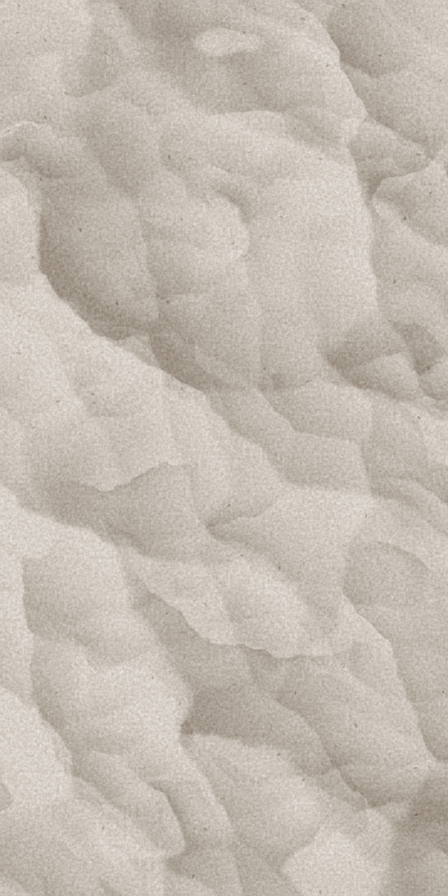
Write a Shadertoy shader that draws this texture.

```glsl
// Crumpled kraft paper: stretched and warped cellular facets at three scales are lit
// by their tilt and curvature, and noise contours make one-sided folds, dark on one
// flank and bright on the other. Paper grain and sparse dark flecks lie on top.

const vec3  PAPER       = vec3(0.764, 0.730, 0.690); // mean paper colour
const vec3  TONE_STEP   = vec3(0.060, 0.064, 0.069); // colour change per unit of light
const float FOLD_GAIN   = 1.32;
const float DARK_SKEW   = 0.13;                      // lengthens shadows, holds back lights
const float DARKEST     = -2.4;
const float LIGHTEST    = 1.35;
const vec2  LIGHT       = vec2(0.55, 1.50);          // across the folds, facet space
const float TILT        = 1.50;                      // random brightness of a facet
const vec2  LARGE_FOLDS = vec2(1.9, 3.5);            // facets per width: along, across
const vec2  MID_FOLDS   = vec2(4.0, 6.8);
const vec2  SMALL_FOLDS = vec2(9.0, 14.0);
const float CREASE_EDGE = 0.014;
const float GRAIN       = 1.55;
const float FLECK_CELLS = 36.0;
const float FLECK_SHARE = 0.03;

vec2 hash2(vec2 p) {
    vec3 q = fract(p.xyx * vec3(0.1031, 0.1030, 0.0973));
    q += dot(q, q.yzx + 33.33);
    return fract((q.xx + q.yz) * q.zy);
}

float cornerSlope(vec2 cell, vec2 corner, vec2 f) {
    return dot(hash2(cell + corner) * 2.0 - 1.0, f - corner);
}

float gradientNoise(vec2 p) {
    vec2 i = floor(p), f = p - i;
    vec2 u = f * f * f * (f * (f * 6.0 - 15.0) + 10.0);
    float low  = mix(cornerSlope(i, vec2(0, 0), f), cornerSlope(i, vec2(1, 0), f), u.x);
    float high = mix(cornerSlope(i, vec2(0, 1), f), cornerSlope(i, vec2(1, 1), f), u.x);
    return mix(low, high, u.y);
}

vec2 noisePair(vec2 p) {
    return vec2(gradientNoise(p), gradientNoise(p + vec2(37.2, 71.7)));
}

// Rotates into the fold direction, then stretches the facets along it.
vec2 foldSpace(vec2 p, float angle, vec2 frequency) {
    vec2 along = vec2(cos(angle), sin(angle));
    vec2 across = vec2(-along.y, along.x);
    return vec2(dot(p, along), dot(p, across)) * frequency;
}

// Light on curved facets; sharpness sets how abruptly neighbours meet.
float facetLight(vec2 q, float sharpness) {
    vec2 cell = floor(q);
    float sum = 0.0, total = 0.0;
    for (int y = -1; y <= 1; y++)
    for (int x = -1; x <= 1; x++) {
        vec2 id = cell + vec2(x, y);
        vec2 offset = q - id - hash2(id);
        float weight = exp(-sharpness * dot(offset, offset));
        float tilt = (hash2(id + 19.7).x - 0.5) * TILT;
        sum += weight * (dot(offset, LIGHT) + tilt);
        total += weight;
    }
    return sum / total;
}

// A sharp fold along a noise contour: shadow above, lit flank below, fading away.
float foldLight(vec2 q, float edge) {
    float n = gradientNoise(q);
    float above = smoothstep(-edge, edge, n);
    float shadow = -exp(-abs(n) / 0.13);
    float lit = 0.65 * exp(-abs(n) / 0.07);
    float present = smoothstep(0.0, 0.28, gradientNoise(q * 0.7 + 51.0));
    return present * mix(lit, shadow, above);
}

float fleckCover(vec2 p, float pixel) {
    vec2 q = p * FLECK_CELLS, id = floor(q);
    vec2 kind = hash2(id + 5.1);
    vec2 d = fract(q) - mix(vec2(0.25), vec2(0.75), hash2(id + 63.0));
    d = foldSpace(d, kind.y * 6.2832, vec2(0.6, 1.0));
    float radius = mix(0.05, 0.11, kind.y);
    float edge = pixel * FLECK_CELLS * 0.7;
    return step(kind.x, FLECK_SHARE) * (1.0 - smoothstep(radius - edge, radius + edge, length(d)));
}

void mainImage(out vec4 fragColor, in vec2 fragCoord) {
    float pixel = 1.0 / iResolution.x;
    vec2 p = fragCoord * pixel;

    // Bend the folds, with small jags so that they stay angular
    vec2 warped = p + 0.10 * noisePair(p * 2.3 + 3.0)
                    + 0.040 * noisePair(p * 7.5 + 11.0)
                    + 0.014 * noisePair(p * 23.0)
                    + 0.005 * noisePair(p * 55.0 + 29.0);

    // Facets, from broad sheets to small wrinkles
    float sharpness = mix(14.0, 65.0, smoothstep(-0.3, 0.2, gradientNoise(p * 3.1 + 27.0)));
    float wrinkled = smoothstep(-0.25, 0.4, gradientNoise(p * 2.6 + 83.0));
    float light = 0.85 * facetLight(foldSpace(warped, -0.45, LARGE_FOLDS) + 14.0, sharpness);
    light += 0.55 * facetLight(foldSpace(warped, -0.85, MID_FOLDS) + 41.0, sharpness * 0.8);
    light += 0.50 * wrinkled * facetLight(foldSpace(warped, 0.15, SMALL_FOLDS) + 67.0, 22.0);
    light += 0.5 * gradientNoise(p * 1.6 + 9.0);

    // One-sided folds in two directions and sizes
    light += 0.85 * foldLight(foldSpace(warped, -0.15, vec2(2.4, 5.5)) + 8.3, CREASE_EDGE);
    light += 0.50 * foldLight(foldSpace(warped, -0.80, vec2(5.0, 10.0)) + 33.0, CREASE_EDGE * 2.0);

    light = light * FOLD_GAIN + 0.15;
    light -= DARK_SKEW * (light * light - 1.0);
    light = clamp(light, DARKEST, LIGHTEST);

    // Paper grain and flecks
    float grain = 0.8 * gradientNoise(p * 113.0) + gradientNoise(p * 181.0 + 31.0);
    light += GRAIN * grain;
    light -= 2.2 * fleckCover(p, pixel);

    fragColor = vec4(clamp(PAPER + TONE_STEP * light, 0.0, 1.0), 1.0);
}
```
